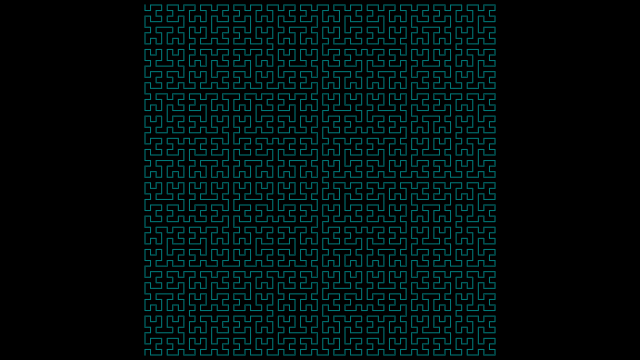
Write a WebGL 2 fragment shader that draws this pattern.

```glsl
#version 300 es
precision highp float;
precision highp int;

#define ORDER 6
#define CURVE_SPAN 0.97222
#define LINE_WIDTH 0.00138
#define LINE_COLOR vec3(0.0, 1.0, 1.0)
#define BACK_COLOR vec3(0.0)

uniform vec2 u_resolution;
out vec4 fragColor;

const int SIDE = 1 << ORDER;

// Turn a quadrant so that its sub-curve joins its neighbours
ivec2 turnQuadrant(ivec2 cell, ivec2 quadrant, int size) {
    if (quadrant.y == 1) return cell;
    if (quadrant.x == 1) cell = size - 1 - cell;
    return cell.yx;
}

// Position along the Hilbert curve of a grid cell
int cellToIndex(ivec2 cell) {
    int index = 0;
    for (int s = SIDE / 2; s > 0; s /= 2) {
        ivec2 quadrant = (cell / s) & 1;
        index += s * s * ((3 * quadrant.x) ^ quadrant.y);
        cell = turnQuadrant(cell, quadrant, SIDE);
    }
    return index;
}

// Grid cell at a position along the Hilbert curve
ivec2 indexToCell(int index) {
    ivec2 cell = ivec2(0);
    for (int s = 1; s < SIDE; s *= 2) {
        int qx = (index / 2) & 1;
        ivec2 quadrant = ivec2(qx, (index ^ qx) & 1);
        cell = turnQuadrant(cell, quadrant, s) + s * quadrant;
        index /= 4;
    }
    return cell;
}

float segmentDistance(vec2 p, vec2 a, vec2 b) {
    vec2 ab = b - a;
    float t = clamp(dot(p - a, ab) / max(dot(ab, ab), 1e-4), 0.0, 1.0);
    return length(p - a - ab * t);
}

// Distance to the curve, in grid steps
float hilbertDistance(vec2 p) {
    ivec2 cell = clamp(ivec2(floor(p + 0.5)), 0, SIDE - 1);
    int index = cellToIndex(cell);
    ivec2 previous = indexToCell(max(index - 1, 0));
    ivec2 next = indexToCell(min(index + 1, SIDE * SIDE - 1));
    return min(segmentDistance(p, vec2(cell), vec2(previous)),
               segmentDistance(p, vec2(cell), vec2(next)));
}

// Line coverage that keeps its weight when thinner than a pixel
float lineCoverage(float dist, float pixel) {
    float halfWidth = 0.5 * max(LINE_WIDTH, pixel);
    float edge = clamp(0.5 + (halfWidth - dist) / pixel, 0.0, 1.0);
    return edge * min(LINE_WIDTH / pixel, 1.0);
}

void main() {
    // Canvas height is one unit, with the curve centred
    float pixel = 1.0 / u_resolution.y;
    vec2 p = (gl_FragCoord.xy - 0.5 * u_resolution) * pixel;

    // Swapped axes put both ends of the curve on the left
    float pitch = CURVE_SPAN / float(SIDE - 1);
    vec2 grid = (p.yx + 0.5 * CURVE_SPAN) / pitch;
    float dist = hilbertDistance(grid) * pitch;

    fragColor = vec4(mix(BACK_COLOR, LINE_COLOR, lineCoverage(dist, pixel)), 1.0);
}
```
